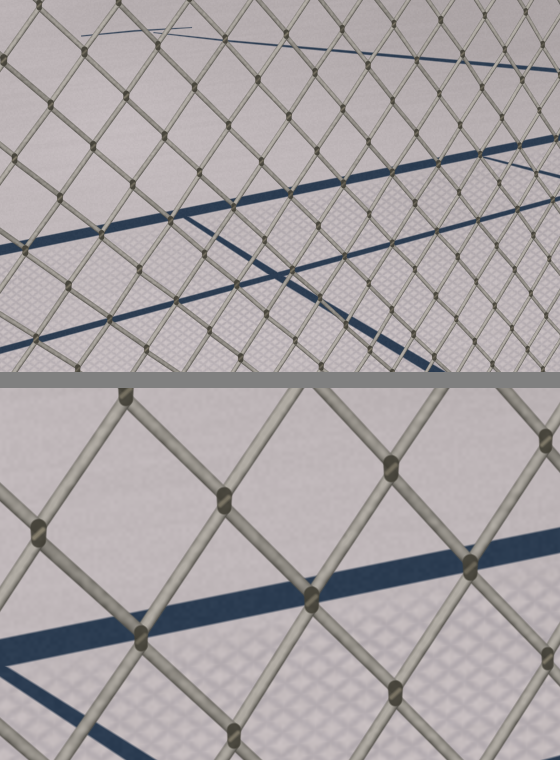
Top, the full canvas; bottom, a detail of the centre.
Reproduce this pattern procedurally as a Shadertoy shader.

```glsl
// Chain-link fence in perspective before a pale court crossed by blue shadows.

// Units: canvas width = 1, y runs down from the top edge.
const float CANVAS_HEIGHT = 0.6615;
const float WIRE_RADIUS = 0.0046;
const float KNOT_RADIUS = 0.0054;
const float KNOT_TWIST = 0.0044;     // half height of the twisted joint
const float KNOT_JITTER = 0.0022;
const float EDGE_BLUR = 0.0007;
const float MESH_PITCH = 0.0175;
const float MESH_DEPTH = 0.075;
const float GRAIN = 0.022;

const vec3 COURT_LIGHT = vec3(0.775, 0.742, 0.752);
const vec3 COURT_DIM = vec3(0.675, 0.645, 0.650);
const vec3 SHADOW_BLUE = vec3(0.145, 0.215, 0.300);
const vec3 WIRE_DARK = vec3(0.34, 0.33, 0.305);
const vec3 WIRE_LIGHT = vec3(0.69, 0.67, 0.64);
const vec3 KNOT_DARK = vec3(0.26, 0.25, 0.215);
const vec3 KNOT_LIGHT = vec3(0.55, 0.52, 0.45);

// Fence lattice (falling step, rising step, origin) to canvas.
const mat3 FENCE = mat3(0.08391, 0.08452, 0.0406,
                        0.06322, -0.09244, 0.0102,
                        0.08940, 0.18670, 1.0);

float hash(vec2 p) {
    vec3 q = fract(vec3(p.xyx) * 0.1031);
    q += dot(q, q.yzx + 33.33);
    return fract((q.x + q.y) * q.z);
}

float noise(vec2 p) {
    vec2 c = floor(p), f = fract(p);
    f = f * f * (3.0 - 2.0 * f);
    return mix(mix(hash(c), hash(c + vec2(1, 0)), f.x),
               mix(hash(c + vec2(0, 1)), hash(c + vec2(1, 1)), f.x), f.y);
}

float cover(float dist, float blur) {
    return 1.0 - smoothstep(-blur, blur, dist);
}

// Distance to a straight stroke whose radius runs from ra to rb.
float stroke(vec2 p, vec2 a, vec2 b, float ra, float rb) {
    vec2 ab = b - a;
    float t = clamp(dot(p - a, ab) / dot(ab, ab), 0.0, 1.0);
    return length(p - a - ab * t) - mix(ra, rb, t);
}

vec2 knotPosition(vec2 id) {
    vec3 h = FENCE * vec3(id, 1.0);
    vec2 jitter = vec2(hash(id + 71.0), hash(id + 137.0)) - 0.5;
    return h.xy / h.z + jitter * KNOT_JITTER;
}

vec3 court(vec2 p, float blur) {
    float dim = 0.12 + 0.60 * smoothstep(0.25, 1.05, p.x) * smoothstep(0.6, 0.0, p.y)
              + 0.40 * smoothstep(0.30, 0.0, p.y);
    dim += 0.16 * (noise(vec2(p.x * 9.0 + p.y * 30.0, p.y * 210.0 + p.x * 25.0)) - 0.5);
    dim += 0.25 * (noise(p * 5.0) - 0.5);
    vec3 col = mix(COURT_LIGHT, COURT_DIM, clamp(dim, 0.0, 1.0));

    // Fine mesh shadow below the main bar
    float below = smoothstep(0.0, 0.035, p.y - mix(0.445, 0.2435, p.x));
    vec2 phase = 6.28318 / MESH_PITCH * vec2(p.x + 1.25 * p.y, p.x * 0.8 - 1.15 * p.y);
    vec2 lines = 0.5 + 0.5 * cos(phase);
    float mesh = max(lines.x * lines.x, lines.y * lines.y);
    col -= MESH_DEPTH * below * (mesh - 0.35) * (0.6 + 0.6 * noise(p * 7.0)) * vec3(1.0, 0.95, 0.8);

    // Broad shadows
    float d = stroke(p, vec2(-0.01, 0.447), vec2(1.01, 0.2415), 0.0092, 0.0066);
    d = min(d, stroke(p, vec2(-0.01, 0.626), vec2(1.01, 0.350), 0.0058, 0.0038));
    d = min(d, stroke(p, vec2(0.325, 0.382), vec2(0.495, 0.491), 0.0035, 0.0062));
    d = min(d, stroke(p, vec2(0.495, 0.491), vec2(0.79, 0.668), 0.0062, 0.0088));
    // Thin cables
    d = min(d, stroke(p, vec2(0.275, 0.058), vec2(0.41, 0.073), 0.0006, 0.0014));
    d = min(d, stroke(p, vec2(0.41, 0.073), vec2(1.01, 0.127), 0.0014, 0.0037));
    d = min(d, stroke(p, vec2(0.146, 0.064), vec2(0.240, 0.055), 0.0008, 0.0012));
    d = min(d, stroke(p, vec2(0.240, 0.055), vec2(0.342, 0.049), 0.0012, 0.0005));
    d = min(d, stroke(p, vec2(0.858, 0.278), vec2(1.01, 0.317), 0.0015, 0.0030));
    return mix(col, SHADOW_BLUE, 0.96 * cover(d, blur * 1.3));
}

vec3 fence(vec3 col, vec2 p, float blur) {
    vec3 lattice = inverse(FENCE) * vec3(p, 1.0);
    vec2 id = round(lattice.xy / lattice.z);
    float scale = 1.0 / (FENCE * vec3(id, 1.0)).z;
    float radius = WIRE_RADIUS * lattice.z;
    vec2 knot = knotPosition(id);
    vec2 twist = vec2(0.0, KNOT_TWIST * scale);

    // Four wires leaving the nearest knot
    for (int n = 0; n < 4; n++) {
        bool rising = n % 2 == 1;
        float side = n < 2 ? 1.0 : -1.0;
        vec2 axis = side * (rising ? vec2(0, 1) : vec2(1, 0));
        vec2 bend = twist * (axis.x - axis.y);
        vec2 a = knot + bend, b = knotPosition(id + axis) - bend;
        vec2 along = normalize(b - a) * side;
        float across = dot(p - a, vec2(-along.y, along.x)) / radius;
        float tone = 1.0 - 0.85 * pow(abs(across + 0.15), 2.0);
        tone *= (rising ? 1.0 : 0.72) + 0.22 * (hash(2.0 * id + axis + 50.0) - 0.5);
        tone += 0.2 * (noise(p * 260.0) - 0.5);
        vec3 metal = mix(WIRE_DARK, WIRE_LIGHT, clamp(tone, 0.0, 1.0));
        col = mix(col, metal, cover(stroke(p, a, b, radius, radius), blur));
    }

    // Twisted joint with a worn glint
    float r = KNOT_RADIUS * scale * (0.9 + 0.25 * hash(id + 19.0));
    col = mix(col, KNOT_DARK, 0.93 * cover(stroke(p, knot - twist, knot + twist, r, r * 0.9), blur));
    vec2 lean = vec2(r * 0.55, -r * 0.5);
    float glint = cover(stroke(p, knot - lean, knot + lean, r * 0.28, r * 0.28), blur * 1.5);
    return mix(col, KNOT_LIGHT, glint * (0.45 + 0.5 * hash(id + 88.0)));
}

void mainImage(out vec4 fragColor, in vec2 fragCoord) {
    vec2 uv = fragCoord / iResolution.xy;
    vec2 p = vec2(uv.x, (1.0 - uv.y) * CANVAS_HEIGHT);
    float blur = max(EDGE_BLUR, 0.75 / iResolution.x);
    vec3 col = fence(court(p, blur), p, blur);
    col += GRAIN * (noise(p * 420.0) - 0.5);
    fragColor = vec4(clamp(col, 0.0, 1.0), 1.0);
}
```
